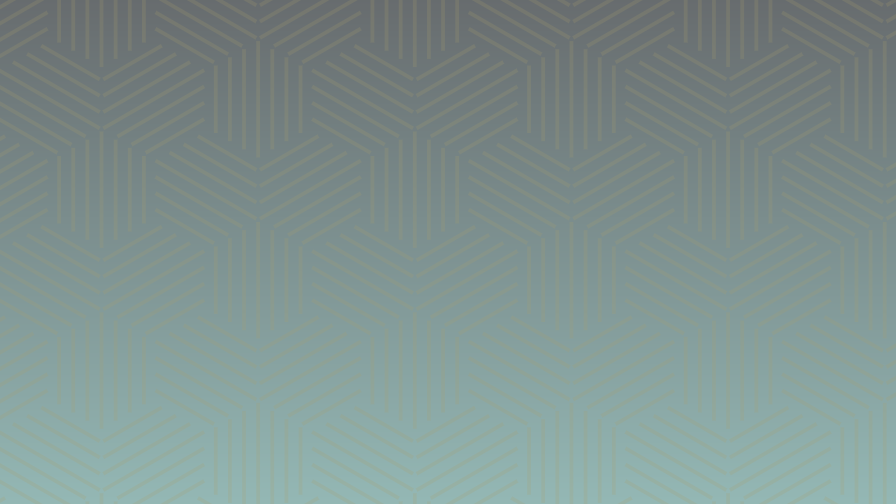
A Shadertoy shader for this pattern:

```glsl
const float SQRT3 = 1.7320508;

// Offset from the nearest centre of a pointy-top hexagon grid of unit width
vec2 hexOffset(vec2 p) {
    vec2 period = vec2(1.0, SQRT3);
    vec2 a = p - period * round(p / period);
    vec2 b = p - period * (floor(p / period) + 0.5);
    return dot(a, a) < dot(b, b) ? a : b;
}

// Three-way class of a hexagon, so that no two neighbours share one
float hexClass(vec2 centre) {
    float row = round(centre.y * 2.0 / SQRT3);
    float column = round(centre.x - 0.5 * row);
    return mod(column - row, 3.0);
}

float boxDistance(vec2 p, vec2 halfSize) {
    vec2 d = abs(p) - halfSize;
    return length(max(d, 0.0)) + min(max(d.x, d.y), 0.0);
}

// Seven parallel bars trimmed to the hexagon, running along the given angle
float hatchDistance(vec2 q, float angle, float spacing, float halfWidth, float gap) {
    vec2 dir = vec2(cos(angle), sin(angle));
    vec2 local = vec2(dot(q, vec2(dir.y, -dir.x)), dot(q, dir));
    float barX = spacing * clamp(round(local.x / spacing), -3.0, 3.0);
    float halfLength = (1.0 - abs(barX)) / SQRT3 - gap;
    return boxDistance(local - vec2(barX, 0.0), vec2(halfWidth, halfLength));
}

vec3 backdrop(float height) {
    vec3 teal = vec3(0.580, 0.720, 0.708);
    vec3 grey = vec3(0.405, 0.423, 0.432);
    return mix(teal, grey, height);
}

void mainImage(out vec4 fragColor, in vec2 fragCoord) {
    vec2 uv = fragCoord / iResolution.y;
    float hexWidth = 0.2072;
    vec2 gridOrigin = vec2(0.823, 0.6236);

    // Hexagon cell and its hatch direction
    vec2 p = (uv - gridOrigin) / hexWidth;
    vec2 q = hexOffset(p);
    float angle = radians(90.0 - 120.0 * hexClass(p - q));

    // Translucent bars over the gradient
    float d = hatchDistance(q, angle, 0.1353, 0.018, 0.02);
    float pixel = 1.0 / (iResolution.y * hexWidth);
    float coverage = clamp(0.5 - d / pixel, 0.0, 1.0);
    vec3 sand = vec3(0.66, 0.62, 0.42);
    fragColor = vec4(mix(backdrop(uv.y), sand, 0.2 * coverage), 1.0);
}
```
